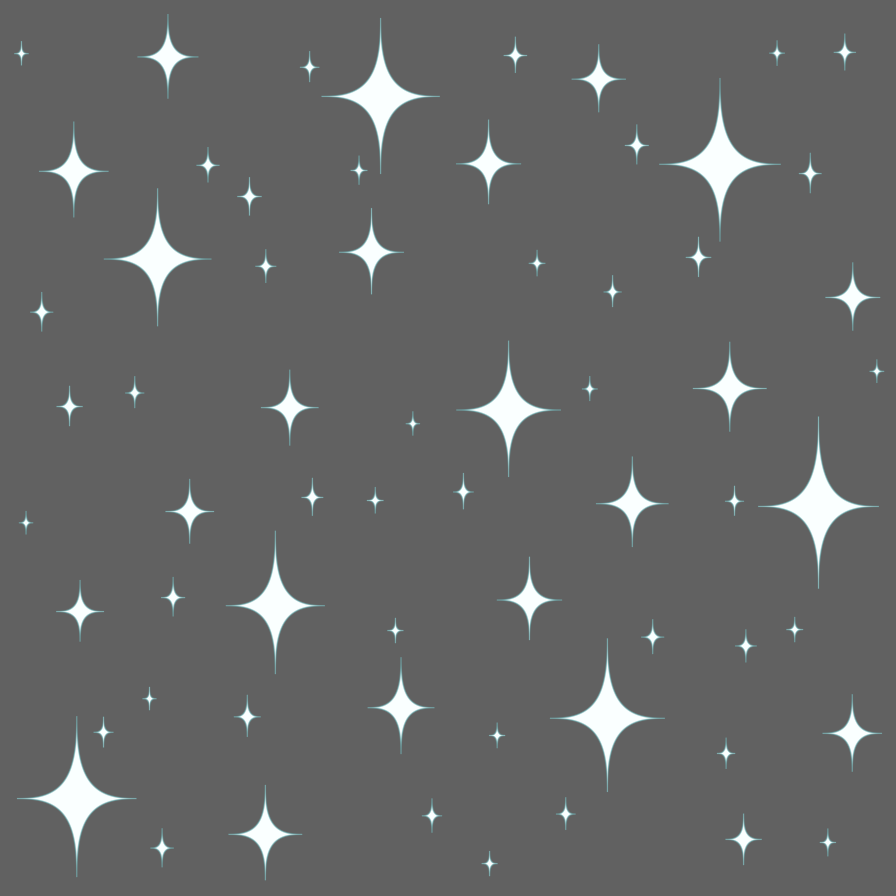
Reproduce this pattern procedurally as a Shadertoy shader.

```glsl
// Scattered four-pointed sparkles in three sizes on flat grey.
// A jittered grid holds one star per cell; a skewed lattice picks its size class,
// and each star is a concave superellipse with a thin teal rim.

#define CELLS 8.0                    // grid cells per canvas height
#define SHARPNESS 0.45               // superellipse exponent, lower is spikier
#define RIM_WIDTH 0.0005             // half width of the teal rim
#define SOFTNESS 0.0010              // edge blur, in canvas heights
#define MARGIN 0.013                 // free border around the canvas
#define SEED 17.0                    // picks another scatter
#define BACKGROUND vec3(0.38, 0.38, 0.38)
#define RIM_COLOR vec3(0.44, 0.68, 0.69)
#define CORE_COLOR vec3(0.98, 1.0, 1.0)

vec2 hash22(vec2 p) {
    vec3 q = fract(p.xyx * vec3(0.1031, 0.1030, 0.0973));
    q += dot(q, q.yzx + 33.33);
    return fract((q.xx + q.yz) * q.zy);
}

// Half width of an arm at a given fraction of the crossing arm's length.
float armProfile(float t) {
    return pow(max(1.0 - pow(t, SHARPNESS), 0.0), 1.0 / SHARPNESS);
}

// Approximate signed distance to a star with the given half extents.
float starDistance(vec2 p, vec2 size) {
    p = abs(p);
    vec2 beyond = p - size;
    if (beyond.x > 0.0 && beyond.y > 0.0) return length(p);
    if (beyond.y > 0.0) return length(vec2(p.x, beyond.y));
    if (beyond.x > 0.0) return length(vec2(beyond.x, p.y));
    vec2 t = p / size;
    vec2 gap = p - size * vec2(armProfile(t.y), armProfile(t.x));
    float d = abs(gap.x * gap.y) / max(length(gap), 1e-6);
    return gap.x < 0.0 ? -d : d;
}

// Distance to the star owned by one cell.
float cellStar(vec2 p, vec2 cell, vec2 extent) {
    vec2 place = hash22(cell + SEED) - 0.5;
    vec2 shape = hash22(cell + SEED + 61.7);

    // Size class: 1 in 8 large, 2 in 8 medium, the rest small.
    float slot = mod(cell.x + 3.0 * cell.y, 8.0);
    float height = mix(0.012, 0.022, shape.x);
    float aspect = mix(0.56, 0.68, shape.y);
    vec2 jitter = place * 0.6;
    if (slot == 0.0) {
        height = mix(0.070, 0.092, shape.x);
        aspect = mix(0.72, 0.80, shape.y);
        jitter = place * vec2(0.24, 0.5);
    } else if (slot == 2.0 || slot == 6.0) {
        height = mix(0.028, 0.052, shape.x);
        aspect = mix(0.70, 0.86, shape.y);
        jitter = place * 0.5;
    } else if (slot == 3.0 || slot == 5.0) {
        // Small stars above and below a large one step aside from its arm.
        float side = slot == 3.0 ? 1.0 : -1.0;
        jitter = vec2(side * (0.35 + 0.2 * place.x), place.y * 0.5);
    }

    // Keep every star inside the canvas.
    vec2 size = height * vec2(aspect, 1.0);
    vec2 center = (cell + 0.5 + jitter) / CELLS;
    center = clamp(center, size * 1.1 + MARGIN, extent - size * 1.1 - MARGIN);

    // The upper arm is often a little longer than the lower one.
    vec2 q = p - center;
    if (q.y > 0.0) size.y *= 1.0 + 0.12 * fract(shape.x * 7.0);
    return starDistance(q, size);
}

void mainImage(out vec4 fragColor, in vec2 fragCoord) {
    vec2 p = fragCoord / iResolution.y;
    vec2 extent = vec2(iResolution.x / iResolution.y, 1.0);
    vec2 home = floor(p * CELLS);

    // Nearest star among the neighbouring cells.
    float d = 1.0;
    for (int y = -1; y <= 1; y++) {
        for (int x = -1; x <= 1; x++) {
            vec2 cell = home + vec2(x, y);
            if (any(lessThan(cell, vec2(0.0)))) continue;
            if (any(greaterThan(cell + 0.5, extent * CELLS))) continue;
            d = min(d, cellStar(p, cell, extent));
        }
    }

    // Grey to teal rim to white core.
    float soft = max(SOFTNESS, 0.55 / iResolution.y);
    float rim = 1.0 - smoothstep(-soft, soft, d - RIM_WIDTH);
    float core = 1.0 - smoothstep(-soft, soft, d + RIM_WIDTH);
    vec3 color = mix(BACKGROUND, RIM_COLOR, rim);
    color = mix(color, CORE_COLOR, core);
    fragColor = vec4(color, 1.0);
}
```
